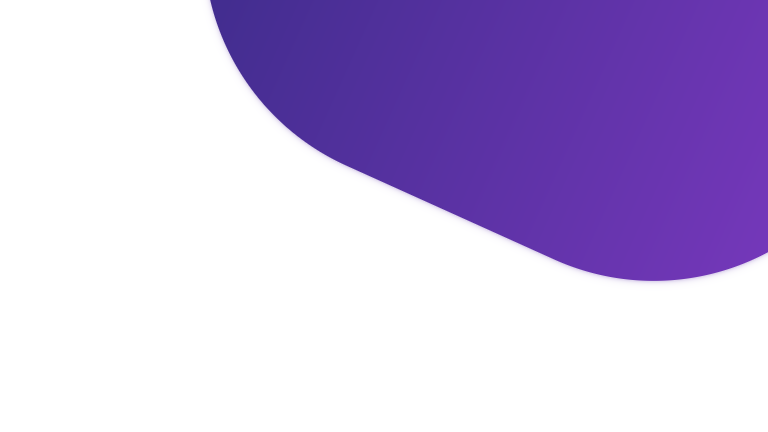
Give the GLSL for this background, as a Shadertoy shader.

```glsl
const vec3 PAPER = vec3(1.0);
const vec3 INDIGO = vec3(0.258, 0.176, 0.560);
const vec3 VIOLET = vec3(0.455, 0.217, 0.727);
const vec3 SHADOW_TINT = vec3(0.40, 0.24, 0.68);

// Lengths are in canvas heights, angles in radians
const vec2 LEFT_CORNER = vec2(1.032, 1.127);  // centre of the left corner arc
const float CORNER_SPAN = 0.528;              // distance between arc centres
const float CORNER_RADIUS = 0.560;
const float TILT = 0.424;
const vec2 GRADIENT_RANGE = vec2(-0.446, 0.973);
const float SHADOW_DROP = 0.002;
const float SHADOW_SOFTNESS = 0.005;
const float SHADOW_STRENGTH = 0.20;

// Coordinates along and across the tilted panel
vec2 toPanel(vec2 p) {
    vec2 along = vec2(cos(TILT), -sin(TILT));
    vec2 across = vec2(-along.y, along.x);
    p -= LEFT_CORNER;
    return vec2(dot(p, along), dot(p, across));
}

// Distance to an upward strip with rounded lower corners
float panelDistance(vec2 q) {
    float side = abs(q.x - 0.5 * CORNER_SPAN) - 0.5 * CORNER_SPAN;
    return length(max(vec2(side, -q.y), 0.0)) - CORNER_RADIUS;
}

void mainImage(out vec4 fragColor, in vec2 fragCoord) {
    vec2 p = fragCoord / iResolution.y;
    float pixel = 1.0 / iResolution.y;
    vec2 q = toPanel(p);

    // Soft drop shadow
    float shadowDist = panelDistance(toPanel(p + vec2(0.0, SHADOW_DROP)));
    float shadow = SHADOW_STRENGTH * exp(-max(shadowDist, 0.0) / SHADOW_SOFTNESS);
    vec3 color = mix(PAPER, SHADOW_TINT, shadow);

    // Panel with a gradient along its tilt
    float t = (q.x - GRADIENT_RANGE.x) / (GRADIENT_RANGE.y - GRADIENT_RANGE.x);
    vec3 fill = mix(INDIGO, VIOLET, clamp(t, 0.0, 1.0));
    float coverage = clamp(0.5 - panelDistance(q) / pixel, 0.0, 1.0);
    color = mix(color, fill, coverage);

    fragColor = vec4(color, 1.0);
}
```
